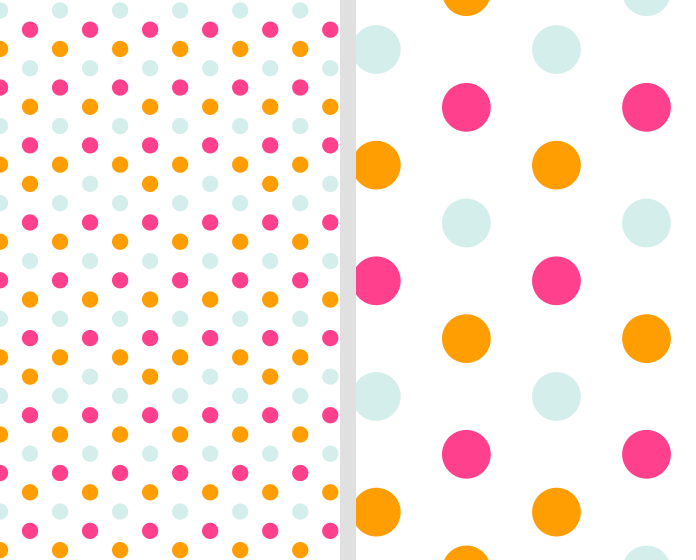
Left, the full canvas; right, a detail of the centre.
A Shadertoy shader for this pattern:

```glsl
// Staggered polka dots in three colours on white.
// Rows cycle blue, pink, orange; every tenth row alternates orange and blue.
// Lengths are fractions of the canvas height, measured from the top left.

const float ROW_PITCH    = 0.03442;
const float COLUMN_PITCH = 0.10723;
const float FIRST_ROW    = 0.0186;   // centre of the top row
const float DOT_RADIUS   = 0.0145;
const int   CYCLE_ROWS   = 10;

const vec3 WHITE  = vec3(1.0);
const vec3 BLUE   = vec3(0.83, 0.933, 0.925);
const vec3 PINK   = vec3(1.0, 0.25, 0.55);
const vec3 ORANGE = vec3(1.0, 0.62, 0.01);

vec3 dotColour(int row, int column) {
    int step = row % CYCLE_ROWS;
    if (step == CYCLE_ROWS - 1) return column % 2 == 0 ? ORANGE : BLUE;
    int kind = step % 3;
    return kind == 0 ? BLUE : kind == 1 ? PINK : ORANGE;
}

void mainImage(out vec4 fragColor, in vec2 fragCoord) {
    float pixel = 1.0 / iResolution.y;
    vec2 p = vec2(fragCoord.x, iResolution.y - fragCoord.y) * pixel;

    // Nearest row, then nearest dot in it; odd rows shift by half a pitch
    float row = floor((p.y - FIRST_ROW) / ROW_PITCH + 0.5);
    float shift = 0.5 * mod(row, 2.0);
    float column = floor(p.x / COLUMN_PITCH - shift + 0.5);
    vec2 centre = vec2((column + shift) * COLUMN_PITCH, FIRST_ROW + row * ROW_PITCH);

    // Disc with a smooth edge one pixel wide
    float edge = length(p - centre) - DOT_RADIUS;
    float cover = clamp(0.5 - edge / pixel, 0.0, 1.0);
    vec3 colour = mix(WHITE, dotColour(int(max(row, 0.0)), int(max(column, 0.0))), cover);
    fragColor = vec4(colour, 1.0);
}
```
